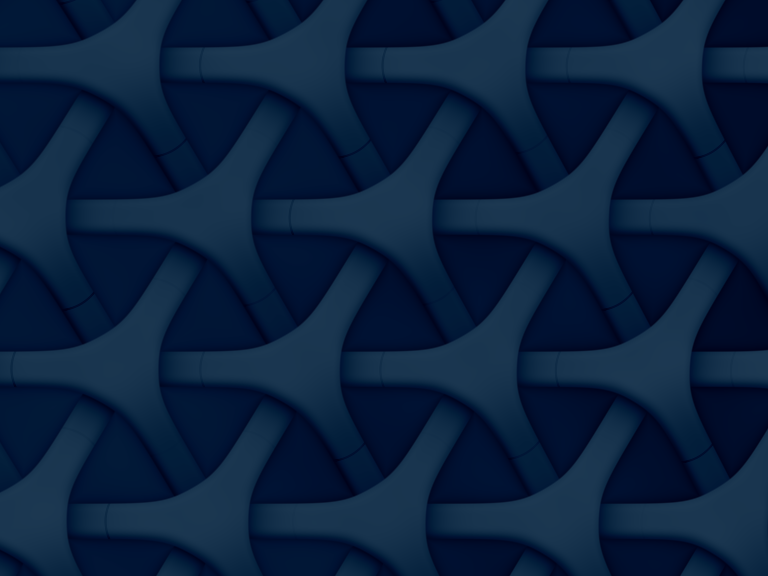
Give the GLSL for this pattern, as a Shadertoy shader.

```glsl
// Woven screen of rounded three-armed stars on a triangular lattice, in deep blue.
// Each star is a smooth union of three capsules; every arm tip dives beneath the
// neighbouring star. Stars are layered by distance to their centre, then shaded.

const float ROW_STEP = 0.866;     // row spacing in lattice units
const float ARM_LENGTH = 0.9;
const float ARM_RADIUS = 0.1;
const float FILLET = 0.085;       // softness of the joints between arms

float hash(vec2 p) {
    return fract(sin(dot(p, vec2(127.1, 311.7))) * 4375.85);
}

// Slow mottling from layered sines, about -1 to 1
float mottle(vec2 p) {
    return 0.5 * sin(2.3 * p.x + 1.7 * sin(1.9 * p.y))
         + 0.3 * sin(4.1 * p.y - 1.3 * p.x)
         + 0.2 * sin(7.3 * p.x + 5.9 * p.y);
}

// Arms point left, upper right and lower right
vec2 armDirection(int k) {
    float angle = radians(180.0 - 120.0 * float(k));
    return vec2(cos(angle), sin(angle));
}

float starDistance(vec2 p) {
    float sum = 0.0;
    for (int k = 0; k < 3; k++) {
        vec2 dir = armDirection(k);
        float along = clamp(dot(p, dir), 0.0, ARM_LENGTH);
        sum += exp(-(length(p - dir * along) - ARM_RADIUS) / FILLET);
    }
    return -FILLET * log(sum);
}

vec2 starGradient(vec2 p, float d) {
    const float e = 0.004;
    vec2 g = vec2(starDistance(p + vec2(e, 0.0)), starDistance(p + vec2(0.0, e))) - d;
    return g / max(length(g), 1e-5);
}

// Maps a brightness from 0 to 1 onto the blue palette
vec3 tone(float light) {
    vec3 c = mix(vec3(0.0, 0.005, 0.1), vec3(0.0, 0.07, 0.2), clamp(light / 0.3, 0.0, 1.0));
    c = mix(c, vec3(0.01, 0.12, 0.23), clamp((light - 0.3) / 0.2, 0.0, 1.0));
    return mix(c, vec3(0.11, 0.22, 0.32), clamp((light - 0.5) / 0.5, 0.0, 1.0));
}

// Thin, slightly bowed joint across an arm
float seam(vec2 p, vec2 dir, float place, float aa) {
    float across = dot(p, vec2(-dir.y, dir.x));
    float along = dot(p, dir) - place + 2.0 * across * across;
    float onArm = step(abs(across), 1.6 * ARM_RADIUS);
    return onArm * (1.0 - smoothstep(0.003, 0.004 + aa, abs(along)));
}

vec3 shadeStar(vec2 p, vec2 id, float d, float aa) {
    const vec3 shadowStrength = vec3(0.72, 1.0, 0.25);
    const vec3 seamStrength = vec3(0.22, 0.06, 0.3);

    // Rounded edges: bright above, dark below
    float facing = dot(starGradient(p, d), normalize(vec2(0.1, 1.0)));
    float rim = smoothstep(-0.09, 0.0, d);
    float light = 0.95 + 0.05 * (hash(id) - 0.5) + 0.04 * mottle(p * 2.0 + id);
    light += facing * rim * rim * (facing < 0.0 ? 0.55 : 0.08);
    light -= 0.12 * smoothstep(-0.035, 0.0, d);

    // The lower right arm turns away from the light
    light -= 0.47 * smoothstep(-0.02, 0.55, dot(p, armDirection(2)));

    // Shadow of the star lying over each tip, and the joints
    for (int k = 0; k < 3; k++) {
        vec2 dir = armDirection(k);
        float gap = max(starDistance(p - dir), 0.0);
        light *= 1.0 - shadowStrength[k] * exp(-gap / 0.085);
        float chance = hash(id + 7.3 * float(k + 1));
        light -= seamStrength[k] * chance * seam(p, dir, 0.53 + 0.05 * chance, aa);
    }
    return tone(light);
}

// Dim space behind the screen, darker to the right and beside the arms
vec3 shadeHole(vec2 q, float gap, float across) {
    float light = 0.41 - 0.2 * across + 0.06 * mottle(q * 1.3);
    return tone(light - 0.2 * exp(-max(gap, 0.0) / 0.03));
}

// Canvas to lattice, with columns tightening slightly to the right
vec2 toLattice(vec2 p) {
    float row = (0.887 - p.y) / 0.264;
    float column = (p.x - 0.207) / 0.323;
    column = (column + 0.013 * column * column) * (1.0 + 0.011 * (row - 1.3));
    return vec2(column, -ROW_STEP * row);
}

void mainImage(out vec4 fragColor, in vec2 fragCoord) {
    vec2 q = toLattice(fragCoord / iResolution.y);
    float aa = 3.2 / iResolution.y;
    float nearRow = round(-q.y / ROW_STEP);
    float gap = 1e3, topReach = 1e3, underReach = 1e3;
    vec3 top = vec3(0.0, 0.0, 1.0), under = top;   // node position, distance

    // Find the two uppermost stars here
    for (int j = -1; j <= 1; j++) {
        float row = nearRow + float(j);
        float offset = 0.5 * mod(row, 2.0);
        for (int i = -1; i <= 1; i++) {
            vec2 node = vec2(round(q.x - offset) + offset + float(i), -ROW_STEP * row);
            float reach = length(q - node), d = starDistance(q - node);
            gap = min(gap, d);
            if (d > aa) continue;
            if (reach < topReach) {
                under = top; underReach = topReach;
                top = vec3(node, d); topReach = reach;
            } else if (reach < underReach) {
                under = vec3(node, d); underReach = reach;
            }
        }
    }

    // Composite from back to front
    vec3 color = shadeHole(q, gap, fragCoord.x / iResolution.x);
    color = mix(color, shadeStar(q - under.xy, under.xy, under.z, aa), smoothstep(aa, -aa, under.z));
    color = mix(color, shadeStar(q - top.xy, top.xy, top.z, aa), smoothstep(aa, -aa, top.z));
    fragColor = vec4(color, 1.0);
}
```
